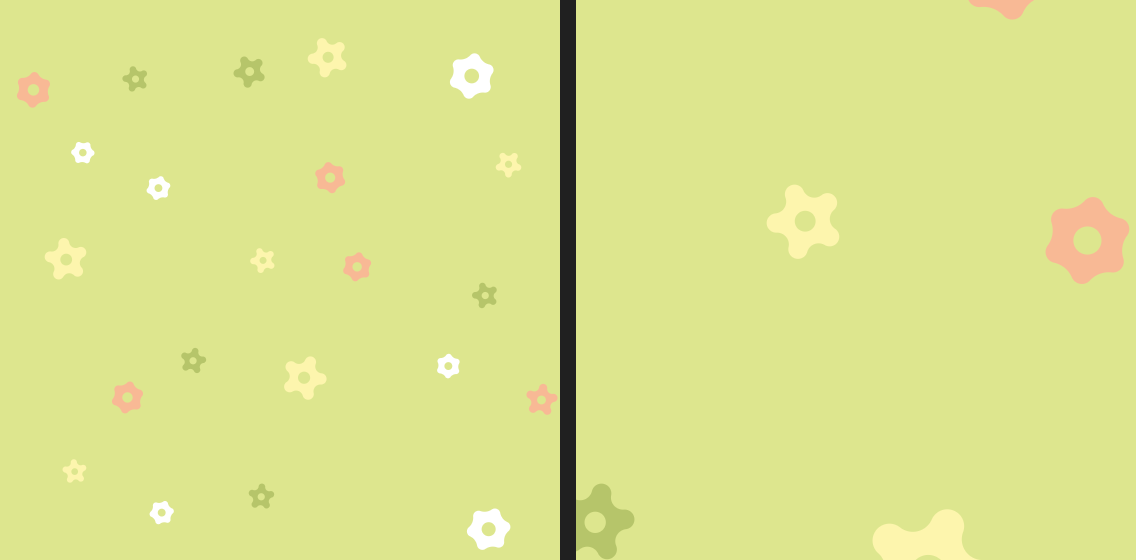
Left, the full canvas; right, a detail of the centre.
This pattern is drawn by a Shadertoy shader. Its source:

```glsl
// Small rounded flowers with open centres, scattered over a flat lime ground.

const float TAU = 6.2831853;

vec2 hash2(vec2 p) {
    vec3 q = fract(p.xyx * vec3(0.1031, 0.1030, 0.0973));
    q += dot(q, q.yzx + 33.33);
    return fract((q.xx + q.yz) * q.zy);
}

// Unit flower: convex tip arcs joined tangentially to concave valley arcs.
float flowerDistance(vec2 p, float petals, float valley, float hole) {
    float halfStep = 0.5 * TAU / petals;
    float angle = abs(mod(atan(p.y, p.x) + halfStep, 2.0 * halfStep) - halfStep);
    float radius = length(p);
    vec2 q = radius * vec2(cos(angle), sin(angle));

    float tip = 0.25;
    float tipX = 1.0 - tip;
    float inner = valley - tip;
    float reach = (tipX * tipX - inner * inner) / (2.0 * (tipX * cos(halfStep) - inner));
    vec2 tipCentre = vec2(tipX, 0.0);
    vec2 valleyCentre = reach * vec2(cos(halfStep), sin(halfStep));

    // The line through both arc centres decides which arc is nearest.
    vec2 axis = valleyCentre - tipCentre;
    vec2 offset = q - tipCentre;
    bool onTip = axis.x * offset.y - axis.y * offset.x < 0.0;
    float outline = onTip ? length(offset) - tip
                          : reach - valley - length(q - valleyCentre);
    return max(outline, hole - radius);
}

void mainImage(out vec4 fragColor, in vec2 fragCoord) {
    vec2 uv = fragCoord / iResolution.y;
    float pixel = 1.0 / iResolution.y;
    vec3 colour = vec3(0.867, 0.902, 0.557);

    for (int i = 0; i < 25; i++) {
        // Shuffle the kinds over a staggered, jittered 5 x 5 grid.
        int rank = (i * 7 + 3) % 25;
        if (rank > 21) continue;
        vec2 cell = vec2(i % 5, i / 5);
        vec2 jitter = hash2(cell + 17.0);
        vec2 vary = hash2(cell + 71.0);
        vec2 centre = (cell + vec2(0.4 * cell.y, 0.0) + mix(vec2(0.18), vec2(0.82), jitter)) / 5.0;

        // Kind: yellow, white, pink or green, each with its own sizes.
        vec3 tint = vec3(0.992, 0.962, 0.678);
        float size = rank < 3 ? mix(0.036, 0.041, vary.x) : mix(0.020, 0.024, vary.x);
        bool sixPetals = rank > 5 && rank < 16;
        if (rank > 16) {
            tint = vec3(0.714, 0.773, 0.416);
            size = mix(0.022, 0.030, vary.x);
        } else if (rank > 11) {
            tint = vec3(0.973, 0.725, 0.585);
            size = mix(0.025, 0.033, vary.x);
        } else if (rank > 5) {
            tint = vec3(1.0);
            size = rank < 8 ? mix(0.038, 0.042, vary.x) : mix(0.019, 0.023, vary.x);
        }

        // Wrap around the canvas, then turn each flower freely.
        vec2 p = uv - centre;
        p -= round(p);
        float turn = TAU * vary.y;
        p = mat2(cos(turn), sin(turn), -sin(turn), cos(turn)) * p / size;

        float d = size * (sixPetals ? flowerDistance(p, 6.0, 0.81, 0.32)
                                    : flowerDistance(p, 5.0, 0.64, 0.27));
        colour = mix(colour, tint, clamp(0.5 - d / pixel, 0.0, 1.0));
    }
    fragColor = vec4(colour, 1.0);
}
```
